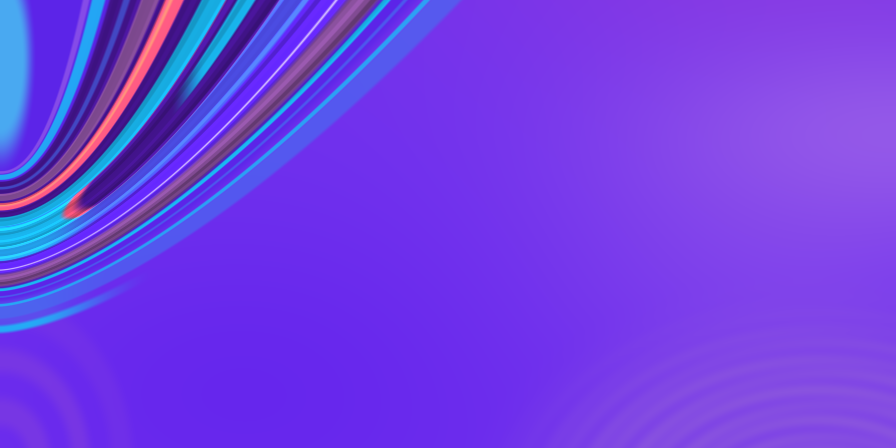
Give the GLSL for this background, as a Shadertoy shader.

```glsl
#define VIOLET vec3(0.44, 0.19, 0.93)
#define INDIGO vec3(0.27, 0.08, 0.57)
#define CYAN vec3(0.10, 0.74, 0.97)
#define BLUE vec3(0.27, 0.43, 0.94)
#define CORAL vec3(0.94, 0.32, 0.46)
#define MAUVE vec3(0.50, 0.29, 0.57)
#define LILAC vec3(0.59, 0.36, 0.91)
#define STRAND_COUNT 75.0
#define STRAND_CONTRAST 0.55

float hash(float n) {
    return fract(sin(n * 127.1) * 4375.85);
}

// Smooth one-dimensional cellular strands
float strands(float x) {
    float cell = floor(x);
    return mix(hash(cell), hash(cell + 1.0), smoothstep(0.25, 0.75, x - cell));
}

// Height of the sweeping curve that meets the top edge at x = s
float curveHeight(float x, float s) {
    float base = 0.69 - 0.39 * s;
    float bend = 1.5 + 1.1 * (1.0 - s) * (1.0 - s);
    return base + (1.0 - base) * pow(max(x, 0.0) / s, bend);
}

// Find which curve runs through p by bisection
float curveIndex(vec2 p) {
    float low = 0.02, high = 1.5;
    for (int i = 0; i < 20; i++) {
        float mid = 0.5 * (low + high);
        if (curveHeight(p.x, mid) > p.y) low = mid;
        else high = mid;
    }
    return 0.5 * (low + high);
}

float band(float s, float from, float to, float soft) {
    return smoothstep(from - soft, from + soft, s) * (1.0 - smoothstep(to - soft, to + soft, s));
}

float glow(vec2 p, vec2 centre, vec2 radius) {
    vec2 d = (p - centre) / radius;
    return exp(-dot(d, d));
}

vec3 backdrop(vec2 p) {
    vec3 col = VIOLET;
    col = mix(col, vec3(0.39, 0.14, 0.93), 0.8 * glow(p, vec2(0.55, 0.12), vec2(0.65, 0.4)));
    col = mix(col, vec3(0.54, 0.22, 0.88), 0.8 * glow(p, vec2(1.75, 1.1), vec2(0.75, 0.3)));
    col = mix(col, LILAC, 0.9 * glow(p, vec2(2.0, 0.7), vec2(0.6, 0.24)));
    col = mix(col, LILAC, 0.35 * glow(p, vec2(1.75, 0.4), vec2(0.5, 0.3)));

    // Faint arcs in the lower right
    float r = length((p - vec2(1.82, -0.18)) / vec2(1.0, 0.72));
    float ripple = 0.5 + 0.25 * sin(r * 75.0 + p.x * 4.0) + 0.25 * sin(r * 131.0 - p.x * 6.0);
    float arcs = 1.0 - smoothstep(0.42, 0.82, r);
    col = mix(col, vec3(0.54, 0.33, 0.87), arcs * (0.55 + 0.4 * ripple));

    // Nested folds in the lower left
    float fold = length((p - vec2(0.0, -0.03)) / vec2(0.8, 1.0));
    float folds = band(fold, 0.20, 0.25, 0.02) + 0.5 * band(fold, 0.31, 0.37, 0.02)
        + band(fold, 0.08, 0.14, 0.02);
    return mix(col, vec3(0.50, 0.24, 0.87), 0.6 * folds);
}

vec3 streaks(vec3 col, vec2 p, float s) {
    float soft = max(0.7 * fwidth(s), 0.004);
    float fine = strands(s * STRAND_COUNT + 0.6 * sin(p.x * 5.0));
    float left = 1.0 - smoothstep(0.08, 0.24, p.x);

    // Translucent outer rim and the loose strand below it
    col = mix(col, BLUE, 0.65 * band(s, 0.96, 1.03, 0.008));
    col = mix(col, BLUE, 0.45 * left * band(s, 0.92, 1.10, 0.02));
    col = mix(col, CYAN, 0.85 * band(s, 1.07, 1.11, 0.012) * (1.0 - smoothstep(0.05, 0.35, p.x)));

    // Inner violet body
    col = mix(col, vec3(0.36, 0.14, 0.91), 1.0 - smoothstep(0.9, 0.96, s));
    col = mix(col, LILAC, 0.7 * band(s, 0.185, 0.20, soft));
    col = mix(col, CYAN, 0.85 * band(s, 0.205, 0.235, soft));

    // Dark folds with warm ribbons
    col = mix(col, INDIGO, band(s, 0.245, 0.46, soft));
    col = mix(col, BLUE, 0.6 * band(s, 0.275, 0.29, soft));
    col = mix(col, MAUVE, band(s, 0.315, 0.355, soft));
    col = mix(col, CORAL, band(s, 0.368, 0.41, soft));
    col = mix(col, vec3(0.94, 0.46, 0.38), band(s, 0.378, 0.386, soft));
    col = mix(col, CYAN, band(s, 0.45, 0.505, soft));

    // Indigo wedge, its coral tip and cyan eye
    float wedge = band(s, 0.505, 0.625, soft);
    float along = p.x - 0.13 - 9.0 * (s - 0.56) * (s - 0.56);
    col = mix(col, CYAN, wedge);
    col = mix(col, CORAL, wedge * smoothstep(0.0, 0.02, along));
    col = mix(col, INDIGO, wedge * smoothstep(0.025, 0.06, along));
    col = mix(col, CYAN, band(s, 0.53, 0.57, soft) * smoothstep(0.38, 0.46, p.x));

    // Cool ribbons, bright hairline and mauve sash
    col = mix(col, BLUE, (0.3 + 0.7 * fine) * band(s, 0.625, 0.69, soft));
    col = mix(col, CYAN, 0.8 * left * band(s, 0.62, 0.70, soft));
    col = mix(col, vec3(0.83, 0.78, 0.96), 0.85 * band(s, 0.748, 0.754, soft));
    col = mix(col, MAUVE, band(s, 0.775, 0.845, 0.009));
    col = mix(col, CYAN, band(s, 0.855, 0.872, soft));
    col = mix(col, BLUE, 0.7 * band(s, 0.90, 0.91, soft));
    col = mix(col, CYAN, 0.8 * band(s, 0.945, 0.96, soft));

    // Fine strands over the dense part
    float detail = band(s, 0.24, 0.86, 0.02) * (1.0 - smoothstep(0.006, 0.02, fwidth(s)));
    col *= 1.0 + STRAND_CONTRAST * detail * (fine - 0.5);
    return col;
}

void mainImage(out vec4 fragColor, in vec2 fragCoord) {
    vec2 p = fragCoord / iResolution.y;
    vec3 col = streaks(backdrop(p), p, curveIndex(p));
    // Pale pool in the upper left corner
    float pool = length((p - vec2(0.0, 0.87)) / vec2(0.075, 0.24));
    col = mix(col, vec3(0.28, 0.72, 0.95), 0.9 * (1.0 - smoothstep(0.65, 1.1, pool)));
    fragColor = vec4(clamp(col, 0.0, 1.0), 1.0);
}
```
